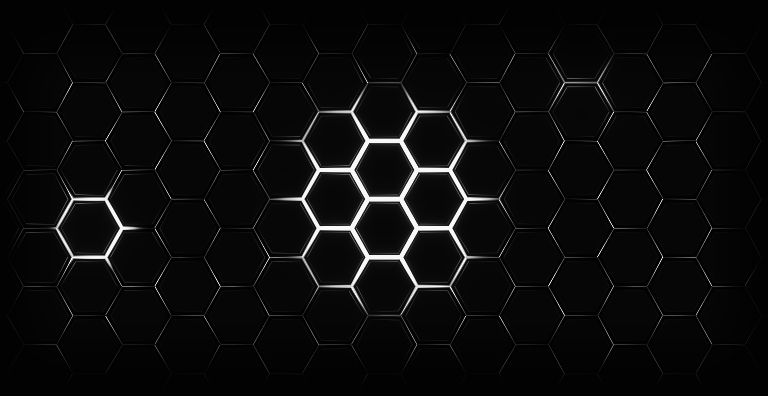
A WebGL 2 fragment shader for this background:

```glsl
#version 300 es
precision highp float;
// Dark hexagonal tiles with light leaking through the seams between them.
// A hexagon lattice gives the nearest edge; three soft lamps thicken and
// brighten the seams, and a hash per edge varies the thin outer lines.

uniform vec2 u_resolution;
out vec4 outColor;

const vec2 LATTICE = vec2(1.7320508, 1.0);

float hash(vec2 id) {
    vec3 v = fract(vec3(id.xyx) * vec3(0.1031, 0.1030, 0.0973));
    v += dot(v, v.yzx + 33.33);
    return fract((v.x + v.y) * v.z);
}

// Offset from the centre of the nearest flat-topped hexagon
vec2 hexOffset(vec2 q) {
    vec2 a = q - LATTICE * round(q / LATTICE);
    vec2 b = q - LATTICE * (round(q / LATTICE - 0.5) + 0.5);
    return dot(a, a) < dot(b, b) ? a : b;
}

// Flat-topped pool of light
float lamp(vec2 p, vec2 centre, float radius) {
    float d = length(p - centre) / radius;
    return exp(-d * d * d * d);
}

// Anti-aliased stroke of a given half width
float stroke(float d, float halfWidth, float pixel) {
    return clamp((halfWidth - abs(d)) / pixel + 0.5, 0.0, 1.0);
}

void main() {
    vec2 p = (gl_FragCoord.xy - 0.5 * u_resolution) / u_resolution.y;
    vec2 q = (p - vec2(0.001, 0.0707)) / vec2(0.1434, 0.147);
    float pixel = 1.0 / (0.147 * u_resolution.y);

    // Nearest of the six edges, as one of three axes with a sign
    vec2 h = hexOffset(q);
    vec2 axis = vec2(0.0, 1.0);
    float reach = abs(h.y);
    for (int i = 0; i < 2; i++) {
        vec2 n = vec2(0.8660254, i == 0 ? 0.5 : -0.5);
        if (abs(dot(h, n)) > reach) {
            reach = abs(dot(h, n));
            axis = n;
        }
    }
    vec2 middle = q - h + 0.5 * axis * sign(dot(h, axis));
    vec2 id = round(middle * vec2(2.3094, 4.0)) + 100.0;
    float edge = 0.5 - reach;
    float across = dot(q - middle, axis);
    float along = dot(q - middle, vec2(-axis.y, axis.x));
    float pick = hash(id);
    float tilt = hash(id + 37.0) - 0.5;
    float diagonal = step(0.5, axis.x);

    // Lamps and darkening towards the borders
    float core = lamp(p, vec2(0.008, -0.004), 0.24);
    float side = lamp(p, vec2(-0.728, -0.076), 0.098);
    float corner = lamp(p, vec2(0.505, 0.28), 0.11);
    float light = min(core + 0.7 * side + 0.16 * corner, 1.0);
    float nearLamp = min(lamp(p, vec2(0.0), 0.33) + corner
                   + lamp(p, vec2(-0.742, -0.076), 0.18), 1.0);
    float vignette = smoothstep(0.5, 0.25, abs(p.y))
                   * smoothstep(0.99, 0.78, abs(p.x));

    // Tile faces, with black grooves around them
    float shade = 0.006 + 0.019 * vignette * smoothstep(0.04, 0.10, edge);

    // Thin slanted outer lines that fade towards one end
    float fade = mix(0.3, 1.0, smoothstep(-0.3, 0.25, along * sign(tilt)));
    float slant = across + 0.05 * tilt * along;
    float ambient = vignette * fade * mix(0.4, 1.0, pick);
    ambient *= mix(0.65, 1.2, diagonal);
    shade += ambient * stroke(slant, 0.006, 0.8 * pixel) * (1.0 - light);

    // Inner rims, strongest beside the lamps
    float rim = stroke(edge - 0.07 - 0.08 * tilt * along, 0.006, 0.9 * pixel);
    shade += rim * fade * (0.05 * vignette + 0.45 * nearLamp * pick);

    // Bright seams with a soft halo
    float glow = sqrt(light);
    float seam = stroke(across, 0.004 + 0.036 * glow, pixel);
    shade += 1.15 * seam * glow * smoothstep(0.0, 0.3, light);
    shade += light * (0.24 * exp(-edge * 22.0) + 0.035 * exp(-edge * 6.0));

    outColor = vec4(vec3(min(shade, 0.97)), 1.0);
}
```
